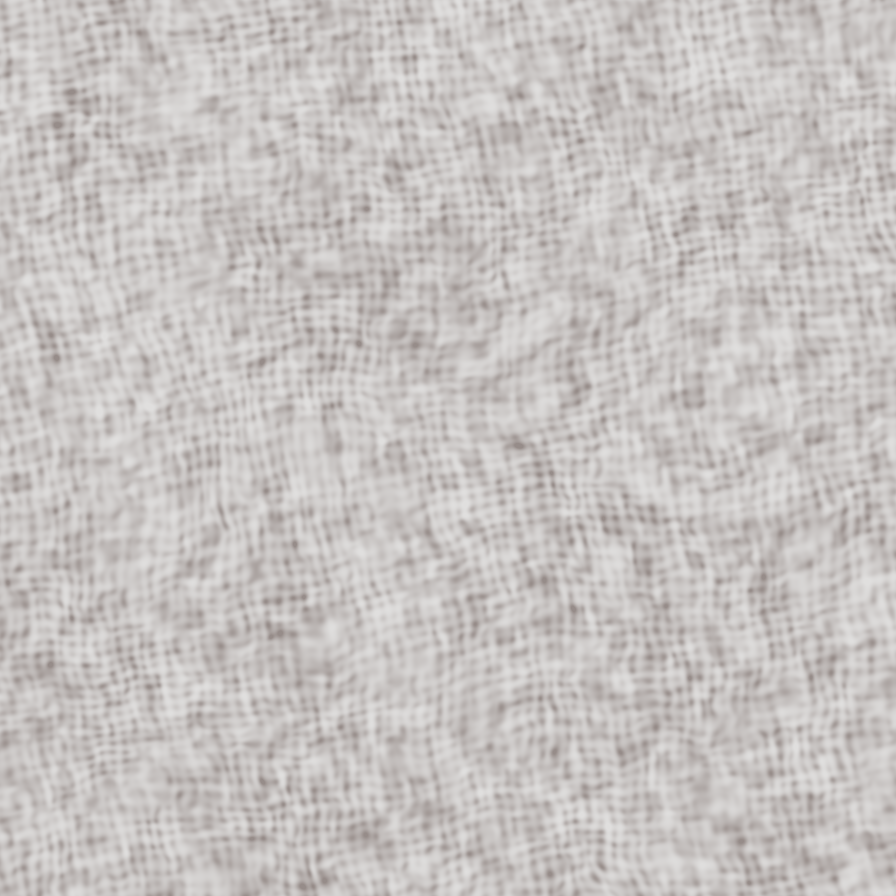
A WebGL 1 fragment shader for this texture:

```glsl
precision highp float;

uniform vec2 u_resolution;

const float TAU = 6.2831853;
const float THREADS = 72.0;
const float TILT = 0.13;
const vec3 PIT_COLOR = vec3(0.67, 0.64, 0.63);
const vec3 THREAD_COLOR = vec3(0.83, 0.82, 0.815);

float hash(vec2 p) {
  vec3 h = fract(vec3(p.xyx) * 0.1031);
  h += dot(h, h.yzx + 33.33);
  return fract((h.x + h.y) * h.z);
}

// Smooth value noise in the range -1 to 1
float noise(vec2 p) {
  vec2 cell = floor(p);
  vec2 f = fract(p);
  f = f * f * (3.0 - 2.0 * f);
  float low = mix(hash(cell), hash(cell + vec2(1.0, 0.0)), f.x);
  float high = mix(hash(cell + vec2(0.0, 1.0)), hash(cell + 1.0), f.x);
  return 2.0 * mix(low, high, f.y) - 1.0;
}

vec2 noise2(vec2 p) {
  return vec2(noise(p), noise(p + vec2(57.3, 113.7)));
}

vec2 rotate(vec2 p, float angle) {
  float c = cos(angle);
  float s = sin(angle);
  return vec2(c * p.x + s * p.y, c * p.y - s * p.x);
}

// Threads wander slowly over the cloth and jitter at each crossing
vec2 wander(vec2 p) {
  return p + 1.3 * noise2(p * 0.06) + 0.4 * noise2(p * 0.27 + 19.0)
           + 0.17 * noise2(p * 0.9 + 41.0);
}

// Rounded thread grid, low in the pits between crossings
float weave(vec2 p, float depth) {
  vec2 ridge = cos(TAU * p);
  return depth * (ridge.x + 0.9 * ridge.y - 0.25 * ridge.x * ridge.y);
}

// Uneven yarn: slubs along both thread directions, then broader lumps
float yarn(vec2 p) {
  float upright = noise(p * vec2(1.5, 0.75) + 211.0);
  float level = noise(rotate(p, 0.3) * vec2(0.8, 1.4) + 307.0);
  float lumps = noise(rotate(p, 0.7) * 0.5 + 401.0);
  float patches = noise(p * 0.12 + 503.0);
  return 1.15 * upright + 1.0 * level + 0.65 * lumps + 0.3 * patches;
}

void main() {
  vec2 uv = gl_FragCoord.xy / min(u_resolution.x, u_resolution.y);
  vec2 p = rotate(uv, TILT) * THREADS + 100.0;
  vec2 cloth = wander(p);

  float depth = 0.48 + 0.25 * noise(p * 0.3 + 601.0);
  float relief = 1.12 * (weave(cloth, depth) + yarn(cloth));
  relief += 0.3 * (uv.y - 0.5);

  // Pits fall off faster than the thread tops rise
  float tone = 0.72 + 0.3 * relief - 0.034 * relief * relief;
  vec3 color = mix(PIT_COLOR, THREAD_COLOR, clamp(tone, -0.5, 1.3));
  gl_FragColor = vec4(color, 1.0);
}
```
